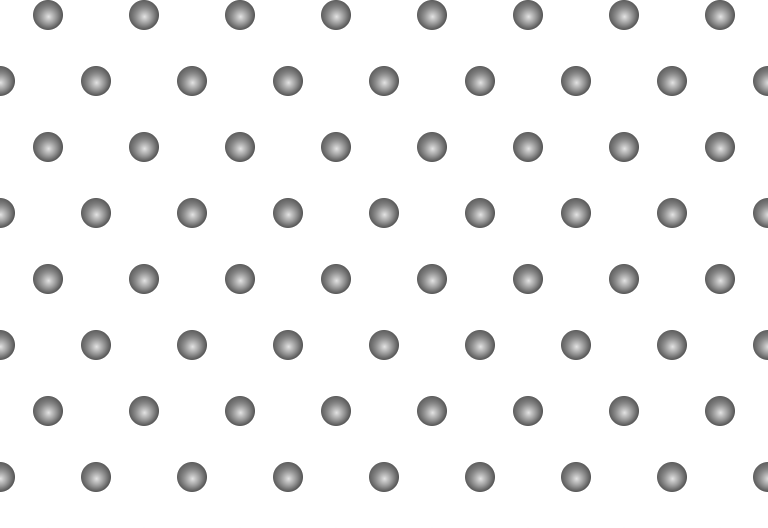
This pattern is drawn by a Shadertoy shader. Its source:

```glsl
// Small grey steel balls on white, in eight staggered rows of eight.
// Each row is a repeated cell, every other one shifted by half a cell;
// a radial falloff from an off-centre highlight shades each ball.

// Grey of a ball at p, where the ball has radius 1.
float ballShade(vec2 p) {
    float r = length(p - vec2(0.04, -0.12));
    float grey = 0.89 - 0.62 * r + 0.08 * r * r;
    // Soft light on the upper left rim
    float rim = smoothstep(0.4, 1.0, length(p));
    return grey + 0.08 * rim * dot(p, vec2(-0.45, 0.89));
}

void mainImage(out vec4 fragColor, in vec2 fragCoord) {
    // Staggered cells: whole counts both ways, so the edges join
    vec2 grid = fragCoord / iResolution.xy * 8.0 - vec2(0.0, 0.273);
    float row = floor(grid.y);
    grid.x += 0.5 * (1.0 - mod(row, 2.0));

    // Position inside the cell, in ball radii
    float radius = 0.0284 * iResolution.y;
    vec2 p = (fract(grid) - 0.5) * iResolution.xy / 8.0 / radius;

    // Ball over the white ground, with a one pixel soft edge
    float cover = clamp((1.0 - length(p)) * radius + 0.5, 0.0, 1.0);
    vec3 color = mix(vec3(1.0), vec3(ballShade(p)), cover);
    fragColor = vec4(color, 1.0);
}
```
